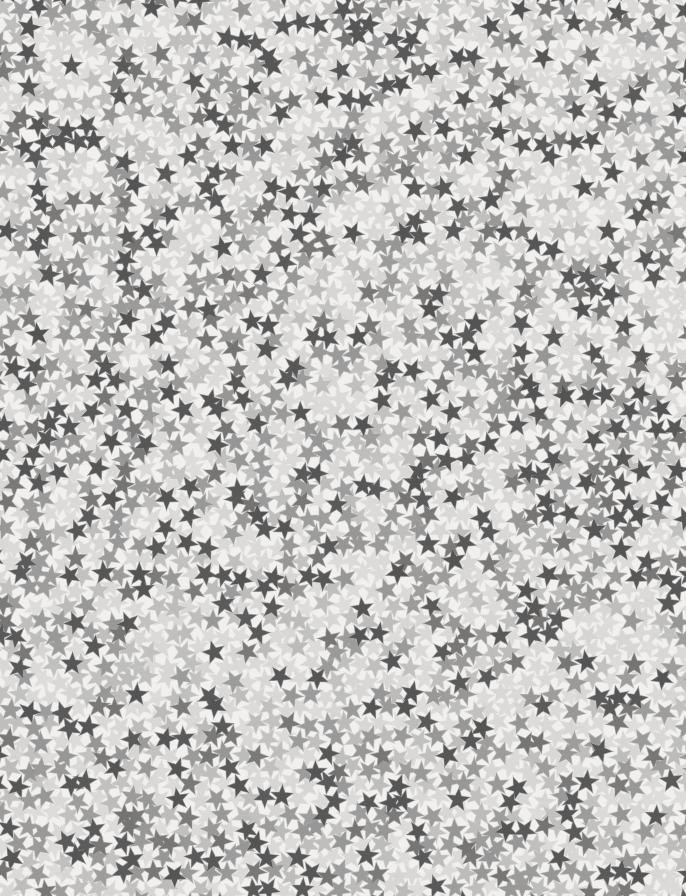
A Shadertoy shader for this pattern:

```glsl
// Dense scatter of small five-pointed grey stars on an off-white ground.

const vec3 GROUND   = vec3(0.945, 0.943, 0.935);
const vec3 PALE     = vec3(0.855, 0.850, 0.845);
const vec3 LIGHT    = vec3(0.750, 0.747, 0.743);
const vec3 MEDIUM   = vec3(0.605, 0.602, 0.600);
const vec3 DEEP     = vec3(0.470, 0.467, 0.463);
const vec3 CHARCOAL = vec3(0.345, 0.342, 0.342);

// Cumulative shares of the shades, from darkest to lightest
const float CHARCOAL_UPTO = 0.17;
const float DEEP_UPTO     = 0.25;
const float MEDIUM_UPTO   = 0.44;
const float LIGHT_UPTO    = 0.64;

// Lengths in canvas heights
const float SPACING     = 0.0192;
const float STAR_RADIUS = 0.0136;
const float EDGE_SOFT   = 0.0011;

const float INNER_RATIO = 0.42;   // notch radius relative to tip radius
const float JITTER      = 0.46;   // full width of the offset, in spacings
const float SIZE_VARY   = 0.08;
const float TONE_VARY   = 0.03;
const float ROW_HEIGHT  = 0.8660254;
const float TAU         = 6.2831853;

// Integer hash giving three values in 0..1 per cell and seed
vec3 hash3(ivec2 cell, int seed) {
    uvec3 v = uvec3(ivec3(cell, seed) + 4096);
    v = v * 1664525u + 1013904223u;
    v.x += v.y * v.z; v.y += v.z * v.x; v.z += v.x * v.y;
    v ^= v >> 16u;
    v.x += v.y * v.z; v.y += v.z * v.x; v.z += v.x * v.y;
    return vec3(v >> 8u) / 16777216.0;
}

// Signed distance to the edge lines of a five-pointed star
float starDistance(vec2 p, float radius, float turn) {
    float sector = TAU / 5.0;
    float angle = abs(mod(atan(p.y, p.x) + turn, sector) - 0.5 * sector);
    vec2 folded = length(p) * vec2(cos(angle), sin(angle));
    vec2 tip = vec2(radius, 0.0);
    vec2 notch = INNER_RATIO * radius * vec2(cos(0.5 * sector), sin(0.5 * sector));
    vec2 edge = notch - tip;
    return dot(folded - tip, normalize(vec2(edge.y, -edge.x)));
}

vec3 pickShade(float pick) {
    if (pick < CHARCOAL_UPTO) return CHARCOAL;
    if (pick < DEEP_UPTO) return DEEP;
    if (pick < MEDIUM_UPTO) return MEDIUM;
    if (pick < LIGHT_UPTO) return LIGHT;
    return PALE;
}

void mainImage(out vec4 fragColor, in vec2 fragCoord) {
    vec2 grid = fragCoord / (iResolution.y * SPACING);
    float soft = max(EDGE_SOFT, 0.6 / iResolution.y);
    int baseRow = int(floor(grid.y / ROW_HEIGHT));
    vec3 color = GROUND;

    // Jittered triangular lattice; every other row is shifted by half a step
    for (int j = -1; j <= 1; j++) {
        int row = baseRow + j;
        float shift = 0.5 * float(row & 1);
        int baseColumn = int(floor(grid.x - shift));
        for (int i = -1; i <= 1; i++) {
            ivec2 cell = ivec2(baseColumn + i, row);
            vec3 place = hash3(cell, 1);
            vec3 look = hash3(cell, 2);

            vec2 center = vec2(float(cell.x) + 0.5 + shift,
                               (float(row) + 0.5) * ROW_HEIGHT);
            center += (place.xy - 0.5) * JITTER;

            float radius = STAR_RADIUS * (1.0 + SIZE_VARY * (look.y - 0.5));
            float d = starDistance((grid - center) * SPACING, radius, place.z * TAU);
            float cover = 1.0 - smoothstep(-soft, soft, d);
            vec3 shade = pickShade(look.x) + TONE_VARY * (look.z - 0.5);

            // The darker star always lies on top
            color = min(color, mix(GROUND, shade, cover));
        }
    }
    fragColor = vec4(color, 1.0);
}
```
